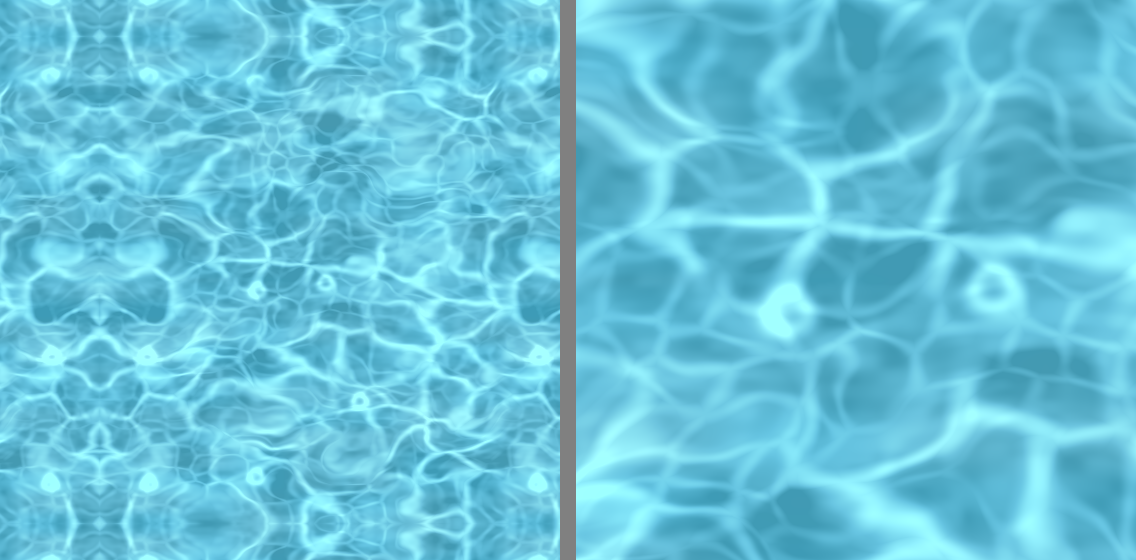
Left, the full canvas; right, a detail of the centre.
Write a Shadertoy shader that draws this texture.

```glsl
// Pool water: a net of light over blue ripples, tiled, with mirrored seams.

vec2 hash2(vec2 p) {
    vec3 q = fract(p.xyx * vec3(.1031, .1030, .0973));
    q += dot(q, q.yzx + 33.33);
    return fract((q.xx + q.yz) * q.zy);
}

// Value noise that wraps after one unit, with the given number of cells
float noise(vec2 p, vec2 cells) {
    p *= cells;
    vec2 i = floor(p), f = fract(p), seed = 17.0 * cells;
    f = f * f * f * (f * (f * 6.0 - 15.0) + 10.0);
    float a = hash2(mod(i, cells) + seed).x;
    float b = hash2(mod(i + vec2(1, 0), cells) + seed).x;
    float c = hash2(mod(i + vec2(0, 1), cells) + seed).x;
    float d = hash2(mod(i + 1.0, cells) + seed).x;
    return mix(mix(a, b, f.x), mix(c, d, f.x), f.y);
}

// Wrapping cell net: x = distance to the nearest border, y = tone of the cell
vec2 cellNet(vec2 p, vec2 cells) {
    p *= cells;
    vec2 i = floor(p), f = fract(p);
    float nearest = 9.0, second = 9.0, tone = 0.0;
    for (int y = -1; y <= 1; y++)
    for (int x = -1; x <= 1; x++) {
        vec2 o = vec2(x, y);
        vec2 h = hash2(mod(i + o, cells) + 5.0 * cells);
        float d = length(o + 0.1 + 0.8 * h - f);
        if (d < nearest) {
            second = nearest;
            nearest = d;
            tone = fract(h.x * 7.0 + h.y * 5.0);
        } else second = min(second, d);
    }
    return vec2(second - nearest, tone);
}

// Sparse small bright rings
float glints(vec2 p) {
    vec2 cell = mod(floor(p * 5.0), 5.0);
    vec2 h = hash2(cell + 71.0);
    vec2 d = (fract(p * 5.0) - 0.25 - 0.5 * h) / 5.0;
    d.x *= 1.0 + 12.0 * d.y;
    float r = length(d);
    float ring = exp(-pow((r - 0.013) / 0.007, 2.0)) + 0.35 * exp(-pow(r / 0.022, 2.0));
    return ring * step(hash2(cell + 137.0).y, 0.38);
}

// Brightness of the water, one tile per unit
float water(vec2 p) {
    vec2 warp = vec2(noise(p, vec2(7, 9)), noise(p, vec2(8, 10))) - 0.5;
    vec2 ripple = vec2(noise(p, vec2(21, 27)), noise(p, vec2(19, 31))) - 0.5;
    vec2 q = p + 0.07 * warp + 0.028 * ripple;

    // Streaks stretched sideways
    float streaks = 0.0, weight = 0.36;
    vec2 cells = vec2(6, 11);
    for (int k = 0; k < 4; k++) {
        streaks += weight * (noise(p + 0.03 * warp, cells) - 0.5);
        cells = cells * 2.0 + vec2(1, 3);
        weight *= 0.82;
    }

    // Large bright net with dark pools, and a finer faint net
    vec2 big = cellNet(q, vec2(9, 13));
    vec2 fine = cellNet(q + 0.012 * ripple.yx, vec2(19, 29));
    float strength = smoothstep(0.2, 0.8, noise(p, vec2(11, 13)));
    float v = 0.39 + streaks;
    v += (0.12 + 0.5 * strength) * (1.0 - smoothstep(0.0, 0.26, big.x));
    v += 0.26 * (1.0 - strength * 0.6) * (1.0 - smoothstep(0.0, 0.35, fine.x));
    v -= 0.32 * big.y * smoothstep(0.08, 0.4, big.x);
    v -= 0.14 * fine.y * smoothstep(0.1, 0.5, fine.x);
    return v + 0.75 * glints(p);
}

void mainImage(out vec4 fragColor, in vec2 fragCoord) {
    // Tile of 0.87 canvas, centred on the crossing of the mirror axes
    vec2 p = (fragCoord / iResolution.xy - vec2(0.178, 0.065)) / 0.87;
    p = fract(p + 0.5) - 0.5;

    // Reflect near each axis, then fade back to the plain tile
    vec2 m = abs(p);
    vec2 plain = smoothstep(vec2(0.14, 0.07), vec2(0.2, 0.12), m);
    float v = mix(mix(water(m), water(vec2(p.x, m.y)), plain.x),
                  mix(water(vec2(m.x, p.y)), water(p), plain.x), plain.y);

    vec3 deep = vec3(0.27, 0.62, 0.72);
    vec3 middle = vec3(0.41, 0.77, 0.88);
    vec3 light = vec3(0.58, 0.95, 1.0);
    vec3 color = mix(deep, middle, clamp(v / 0.43, -0.1, 1.0));
    color = mix(color, light, clamp((v - 0.43) / 0.57, 0.0, 1.3));

    // Slight grey drift of the hue
    float drift = noise(m, vec2(9, 23)) - 0.5;
    color += drift * vec3(0.04, -0.01, -0.03);
    fragColor = vec4(clamp(color, 0.0, 1.0), 1.0);
}
```
